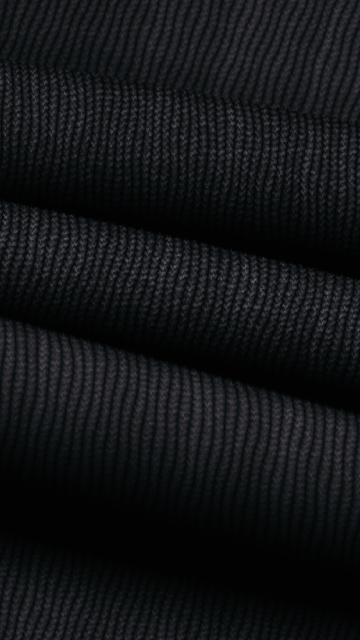
Write a WebGL 1 fragment shader that draws this texture.

```glsl
precision highp float;
// Dark ribbed knit cloth lying in soft diagonal folds with deep shadows between them.

uniform vec2 u_resolution;

const float TAU = 6.2831853;
const float ASPECT = 0.5625;

float hash(vec2 cell) {
  return fract(sin(dot(cell, vec2(41.3, 289.1))) * 4375.85);
}

// Cellular noise: distance to the nearest scattered point.
float cellular(vec2 q) {
  vec2 base = floor(q);
  float nearest = 1.0;
  for (int j = -1; j <= 1; j++) {
    for (int i = -1; i <= 1; i++) {
      vec2 cell = base + vec2(float(i), float(j));
      vec2 point = cell + vec2(hash(cell), hash(cell + 17.7));
      nearest = min(nearest, length(q - point));
    }
  }
  return nearest;
}

// Depth below a crest line running from the left height to the right height.
float depthBelow(vec2 p, float left, float right, float sag) {
  float x = p.x / ASPECT;
  float wobble = 0.0009 * sin(p.x * 460.0) + 0.0007 * sin(p.x * 1130.0 + 2.0);
  return p.y - mix(left, right, x) - sag * x * (1.0 - x) + wobble;
}

// Brightness across a fold: soft crest, lit shoulder, fall into shadow.
float foldLight(float depth, float peak, float hold, float dark) {
  float crest = mix(0.6, 1.0, smoothstep(0.0, 0.03, depth));
  return peak * crest * (1.0 - smoothstep(hold, dark, depth));
}

// Ribs of staggered loops; hook bends them at the crest, focus sharpens them.
float knit(float x, float depth, float pitch, float lean, float hook, float focus) {
  float bend = hook * exp(-max(depth, 0.0) / 0.022);
  float drift = 0.0022 * sin(x * 23.0 + depth * 31.0) + 0.0012 * sin(x * 67.0 - depth * 53.0);
  float jitter = 0.0007 * sin(depth * 590.0 + x * 140.0);
  float u = (x + lean * depth + bend + drift + focus * jitter) / pitch;
  float v = (depth - 0.012 * exp(-max(depth, 0.0) / 0.025)) / 0.0108;
  float across = fract(u) - 0.5;
  float leg = step(0.0, across);
  float row = v + 0.55 * abs(across) + 0.3 * leg + 0.9 * hash(vec2(floor(u), 3.0));

  float rib = 0.5 + 0.5 * cos(TAU * across);
  float loopShape = 0.5 + 0.5 * cos(TAU * row);
  float grain = hash(vec2(floor(u) * 2.0 + leg, floor(row + 0.5))) - 0.5;
  float ribTone = 0.9 + 0.2 * hash(vec2(floor(u), 8.0));

  float groove = mix(0.5, 0.22, focus) + mix(0.8, 1.15, focus) * sqrt(rib);
  float stitches = 1.0 + focus * (0.72 * (loopShape - 0.5) + 0.75 * grain * loopShape);
  return groove * stitches * ribTone * 0.9;
}

// Cool teal in half shadow, neutral violet grey in the light.
vec3 clothColour(float light) {
  vec3 tint = mix(vec3(0.68, 0.98, 1.06), vec3(0.97, 0.96, 1.06),
                  smoothstep(0.05, 0.13, light));
  return vec3(0.008, 0.008, 0.009) + light * tint;
}

// Lays one lit layer over the layers behind it.
float layer(float behind, float front, float depth, float softness) {
  return mix(behind, front, smoothstep(-softness, softness, depth));
}

void main() {
  vec2 p = gl_FragCoord.xy / u_resolution.y;
  p.x *= ASPECT * u_resolution.y / u_resolution.x;
  p.y = 1.0 - p.y;
  float x = p.x / ASPECT;
  float fluff = cellular(p * 210.0) - 0.45;
  float fuzz = 0.004 * fluff;

  // Crest depths from the far fold to the near valley.
  float first = depthBelow(p, 0.092, 0.192, -0.012);
  float second = depthBelow(p, 0.313, 0.438, -0.01);
  float third = depthBelow(p, 0.496, 0.650, 0.0);
  float valley = depthBelow(p, 0.825, 0.955, 0.02);

  // Blurred cloth at the back.
  float backLight = mix(0.1, 0.14, smoothstep(0.0, 0.8, x));
  backLight *= mix(1.0, 0.75, smoothstep(-0.07, 0.0, first));
  float light = backLight * knit(p.x, first + 0.2, 0.0152, 0.32, 0.0, 0.42);

  // Two folds in focus.
  float firstLight = foldLight(first, 0.132, 0.075, 0.225);
  firstLight *= knit(p.x, first, 0.0138, 0.10, 0.010, 0.95);
  light = layer(light, firstLight, first + fuzz, 0.003);

  float secondLight = foldLight(second, 0.15, 0.055, 0.187);
  secondLight *= knit(p.x, second, 0.0148, 0.27, 0.011, 1.0);
  light = layer(light, secondLight, second + fuzz, 0.003);

  // Near fold drifting out of focus.
  float thirdLight = foldLight(third, 0.158, 0.04, 0.265);
  float nearFocus = mix(0.5, 0.38, smoothstep(0.03, 0.2, third));
  thirdLight *= knit(p.x, third, 0.0172, 0.15, 0.012, nearFocus);
  light = layer(light, thirdLight, third, 0.005);

  // Cloth rising again out of the lowest shadow.
  float lowLight = mix(0.125, 0.09, x) * smoothstep(-0.01, 0.12, valley);
  lowLight *= knit(p.x, valley, 0.0150, 0.25, 0.0, 0.6);
  light = layer(light, lowLight, valley, 0.025);

  // Fluffy yarn variation, strongest where the cloth is in focus.
  float sharpness = smoothstep(-0.02, 0.02, first) * (1.0 - 0.5 * smoothstep(0.0, 0.03, third));
  light *= 1.0 - mix(0.25, 0.6, sharpness) * fluff;

  gl_FragColor = vec4(clothColour(light), 1.0);
}
```
